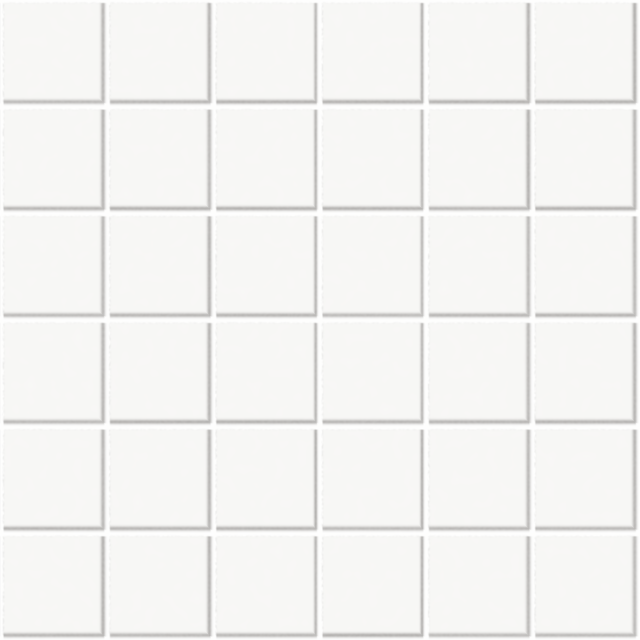
Give the GLSL for this pattern, as a WebGL 2 fragment shader.

```glsl
#version 300 es
precision highp float;

#define PITCH vec2(0.16615, 0.16667)
#define ORIGIN vec2(0.012, 0.0)
#define FACE_START vec2(0.022, 0.028)
#define SHADOW_LINE vec2(0.957, 0.955)
#define SHADOW_WIDTH 0.0155
#define EDGE_BLUR 0.011
#define WEAR 0.10
#define FACE_COLOR vec3(0.970, 0.969, 0.962)
#define GROUT_COLOR vec3(0.996, 0.996, 0.994)
#define SHADOW_COLOR vec3(0.715, 0.708, 0.700)
#define RIM_COLOR vec3(0.925, 0.925, 0.920)

uniform vec2 u_resolution;
out vec4 fragColor;

float hash(vec2 p) {
    vec3 q = fract(p.xyx * vec3(0.1031, 0.1030, 0.0973));
    q += dot(q, q.yzx + 33.33);
    return fract((q.x + q.y) * q.z);
}

float cornerSlope(vec2 corner, vec2 offset) {
    float angle = 6.2832 * hash(corner + 17.0);
    return dot(vec2(cos(angle), sin(angle)), offset);
}

float gradientNoise(vec2 p) {
    vec2 i = floor(p), f = fract(p);
    vec2 u = f * f * f * (f * (f * 6.0 - 15.0) + 10.0);
    vec2 e = vec2(1.0, 0.0);
    float low = mix(cornerSlope(i, f), cornerSlope(i + e, f - e), u.x);
    float high = mix(cornerSlope(i + e.yx, f - e.yx), cornerSlope(i + 1.0, f - 1.0), u.x);
    return mix(low, high, u.y);
}

float ridge(float d, float width) {
    return exp(-0.5 * d * d / (width * width));
}

// Soft-ended interval
float span(float x, float start, float end, float blur) {
    return smoothstep(start - blur, start + blur, x) * (1.0 - smoothstep(end - blur, end + blur, x));
}

void main() {
    vec2 uv = gl_FragCoord.xy / u_resolution;
    vec2 grid = vec2(uv.x, 1.0 - uv.y) / PITCH - ORIGIN;
    vec2 tile = floor(grid);
    vec2 p = fract(grid);
    vec2 pixel = 1.0 / (u_resolution * PITCH);
    float blur = max(EDGE_BLUR, max(pixel.x, pixel.y));

    // Tile face on pale grout
    float inX = span(p.x, FACE_START.x, SHADOW_LINE.x, blur);
    float inY = span(p.y, FACE_START.y, SHADOW_LINE.y, blur);
    vec3 color = mix(GROUT_COLOR, FACE_COLOR, inX * inY);

    // Faint broken rim at the left and top
    float grain = gradientNoise(grid * 31.0);
    float rim = max(ridge(p.x - FACE_START.x, 0.008) * inY, 0.5 * ridge(p.y - FACE_START.y, 0.008) * inX);
    color = mix(color, RIM_COLOR, rim * clamp(0.4 + grain, 0.0, 1.0));

    // Shadows at the right and bottom, finer in the middle columns
    float fine = 1.0 - smoothstep(0.6, 1.4, abs(tile.x - 2.5));
    vec2 width = max(SHADOW_WIDTH * vec2(1.0 - 0.22 * fine, 1.0), 0.5 * pixel);
    vec2 strength = 0.92 + 0.14 * (vec2(hash(tile + 3.0), hash(tile + 41.0)) - 0.5);
    vec2 reach = SHADOW_LINE + 0.012;
    float right = strength.x * ridge(p.x - SHADOW_LINE.x, width.x) * span(p.y, FACE_START.y, reach.y, blur);
    float bottom = strength.y * ridge(p.y - SHADOW_LINE.y, width.y) * span(p.x, FACE_START.x, reach.x, blur);
    float shadow = max(right, bottom) * (1.0 + WEAR * grain);
    color = mix(color, SHADOW_COLOR, clamp(shadow, 0.0, 1.0));

    // Slight unevenness of the glaze
    color += 0.003 * gradientNoise(grid * 9.0);
    fragColor = vec4(color, 1.0);
}
```
